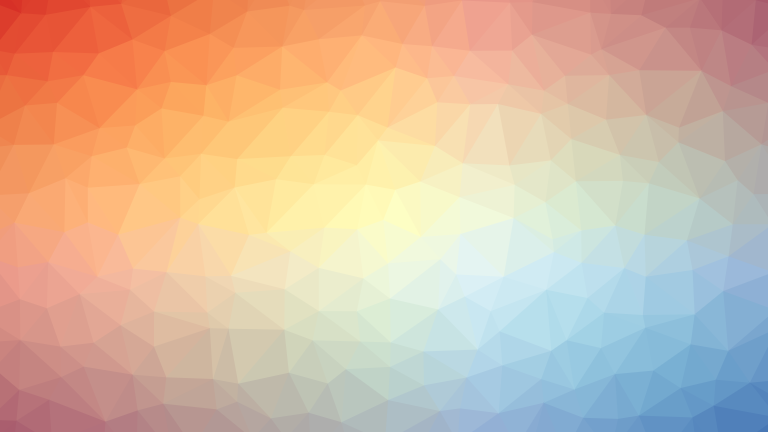
Write a Shadertoy shader that draws this background.

```glsl
// Low-poly triangle mesh tinted by crossed red-yellow-blue gradients.

#define ROWS 11.6       // mesh cells per canvas height
#define JITTER 0.75     // vertex scatter, in cells
#define ROW_WEIGHT 0.5  // share of the vertical gradient
#define SEED vec2(17.0, 5.0)

const mat3 RGB_TO_XYZ = mat3(0.4125, 0.2127, 0.0193,
                             0.3576, 0.7152, 0.1192,
                             0.1804, 0.0722, 0.9503);

// Warm to cool ramp
const vec3 RAMP[9] = vec3[9](
    vec3(0.843, 0.188, 0.153), vec3(0.957, 0.427, 0.263),
    vec3(0.992, 0.682, 0.380), vec3(0.996, 0.878, 0.565),
    vec3(1.000, 1.000, 0.749), vec3(0.878, 0.953, 0.973),
    vec3(0.671, 0.851, 0.914), vec3(0.455, 0.678, 0.820),
    vec3(0.271, 0.459, 0.706));

// Cube-root XYZ: blending here is equivalent to blending in Lab
vec3 toPerceptual(vec3 srgb) {
    vec3 light = pow((srgb + 0.055) / 1.055, vec3(2.4));
    return pow(RGB_TO_XYZ * light, vec3(1.0 / 3.0));
}

vec3 toSrgb(vec3 c) {
    vec3 light = max(inverse(RGB_TO_XYZ) * (c * c * c), 0.0);
    return clamp(1.055 * pow(light, vec3(1.0 / 2.4)) - 0.055, 0.0, 1.0);
}

vec3 ramp(float t) {
    float s = clamp(t, 0.0, 1.0) * 8.0;
    int i = min(int(s), 7);
    return mix(toPerceptual(RAMP[i]), toPerceptual(RAMP[i + 1]), s - float(i));
}

// Horizontal ramp runs rightward, vertical ramp runs downward
vec3 meshColor(vec2 uv) {
    return toSrgb(mix(ramp(uv.x), ramp(1.0 - uv.y), ROW_WEIGHT));
}

vec2 hash22(vec2 p) {
    vec3 q = fract(p.xyx * vec3(0.1031, 0.1030, 0.0973));
    q += dot(q, q.yzx + 33.33);
    return fract((q.xx + q.yz) * q.zy);
}

vec2 meshVertex(vec2 cell) {
    return cell + 0.5 + JITTER * (hash22(cell + SEED) - 0.5);
}

float cross2(vec2 a, vec2 b) { return a.x * b.y - a.y * b.x; }

// Delaunay test: is d within the circle through counterclockwise a, b, c?
bool inCircle(vec2 a, vec2 b, vec2 c, vec2 d) {
    a -= d; b -= d; c -= d;
    return dot(a, a) * cross2(b, c) + dot(b, b) * cross2(c, a)
         + dot(c, c) * cross2(a, b) > 0.0;
}

// Signed distance to the line a-b, positive on its left
float leftOf(vec2 p, vec2 a, vec2 b) {
    return cross2(normalize(b - a), p - a);
}

// Adds one flat triangle, weighted by its antialiased coverage
void addTriangle(inout vec4 sum, vec2 p, vec2 a, vec2 b, vec2 c) {
    float inside = min(leftOf(p, a, b), min(leftOf(p, b, c), leftOf(p, c, a)));
    float coverage = clamp(0.5 + inside * iResolution.y / ROWS, 0.0, 1.0);
    if (coverage > 0.0) {
        vec2 middle = (a + b + c) / 3.0;
        vec2 uv = middle / ROWS * vec2(iResolution.y / iResolution.x, 1.0);
        sum += coverage * vec4(meshColor(uv), 1.0);
    }
}

void mainImage(out vec4 fragColor, in vec2 fragCoord) {
    vec2 p = fragCoord / iResolution.y * ROWS;
    vec2 base = floor(p - 0.5);
    vec4 sum = vec4(0.0);

    // Split each nearby quad along its Delaunay diagonal
    for (int y = -1; y <= 1; y++) {
        for (int x = -1; x <= 1; x++) {
            vec2 cell = base + vec2(float(x), float(y));
            vec2 a = meshVertex(cell);
            vec2 b = meshVertex(cell + vec2(1.0, 0.0));
            vec2 c = meshVertex(cell + vec2(1.0, 1.0));
            vec2 d = meshVertex(cell + vec2(0.0, 1.0));
            if (inCircle(a, b, c, d)) {
                addTriangle(sum, p, a, b, d);
                addTriangle(sum, p, b, c, d);
            } else {
                addTriangle(sum, p, a, b, c);
                addTriangle(sum, p, a, c, d);
            }
        }
    }
    fragColor = vec4(sum.rgb / max(sum.a, 0.001), 1.0);
}
```
